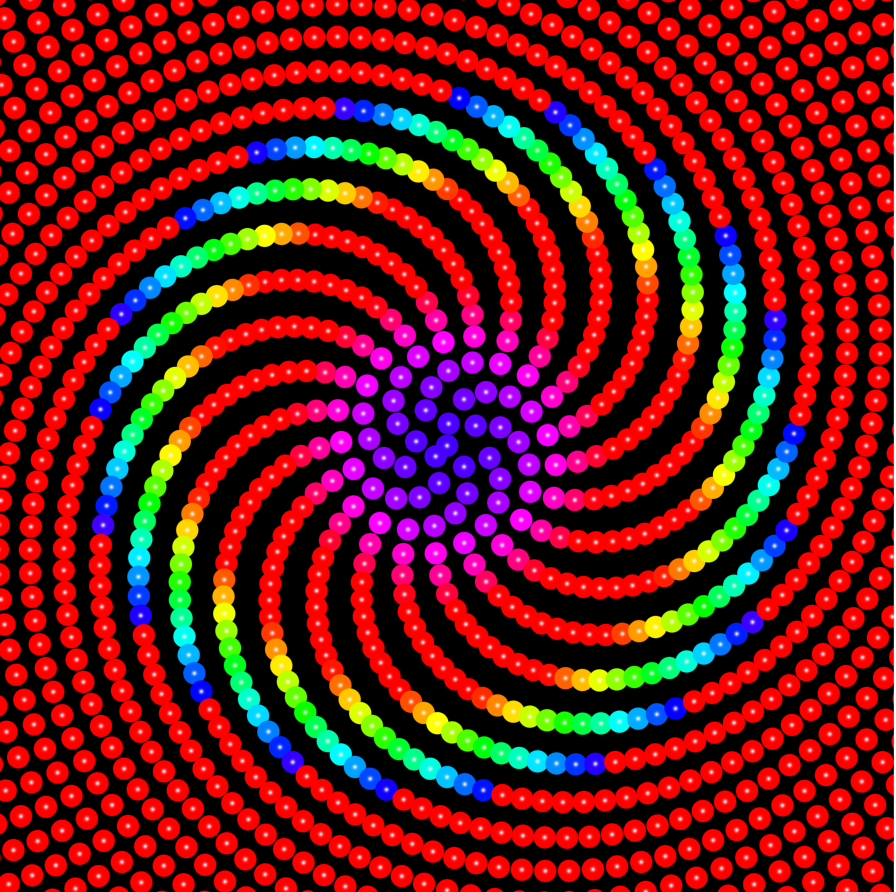
Give the GLSL for this pattern, as a WebGL 2 fragment shader.

```glsl
#version 300 es
precision highp float;
// Sunflower spiral of glossy dots on black, with hue stepping along the sequence.

uniform vec2 u_resolution;
out vec4 fragColor;

// Lengths are in canvas heights, angles and hues in degrees
const vec2  CENTER        = vec2(0.5012, 0.5003);
const float SPACING       = 0.01751;
const float TURN          = 137.0;
const float DOT_RADIUS    = 0.0125;
const float GLINT_RADIUS  = 0.0024;
const float GLINT_AMOUNT  = 0.9;
const float HUE_PERIOD    = 256.0;
const float MARGIN_START  = 0.9975;   // fraction of the width
const int   MAX_NEIGHBORS = 160;

vec3 hueToRgb(float degrees) {
    vec3 k = mod(degrees / 60.0 + vec3(0.0, 4.0, 2.0), 6.0);
    return clamp(abs(k - 3.0) - 1.0, 0.0, 1.0);
}

// Core runs blue to red, the next period is a rainbow, the rest is red
float dotHue(float n) {
    if (n < HUE_PERIOD) return min(n + HUE_PERIOD, 360.0);
    if (n < 2.0 * HUE_PERIOD) return n - HUE_PERIOD;
    return 0.0;
}

// Position of dot n, winding clockwise
vec2 dotPosition(float n) {
    float angle = -radians(mod(n * TURN, 360.0));
    return SPACING * sqrt(n) * vec2(cos(angle), sin(angle));
}

void main() {
    float pixel = 1.0 / u_resolution.y;
    vec2 p = gl_FragCoord.xy * pixel - CENTER;

    // Only dots whose radius lies near this point can cover it
    float reach = DOT_RADIUS + pixel;
    float inner = max(length(p) - reach, 0.0) / SPACING;
    float outer = (length(p) + reach) / SPACING;
    float first = ceil(inner * inner);
    float last = floor(outer * outer);

    // Later dots lie on top of earlier ones
    vec3 color = vec3(0.0);
    for (int i = 0; i < MAX_NEIGHBORS; i++) {
        float n = first + float(i);
        if (n > last) break;
        float d = length(p - dotPosition(n));
        if (d > reach) continue;
        float cover = 1.0 - smoothstep(-0.8 * pixel, 0.8 * pixel, d - DOT_RADIUS);
        float glint = GLINT_AMOUNT * exp(-d * d / (GLINT_RADIUS * GLINT_RADIUS));
        color = mix(color, mix(hueToRgb(dotHue(n)), vec3(1.0), glint), cover);
    }

    // White margin along the right edge
    float u = gl_FragCoord.x / u_resolution.x;
    float margin = smoothstep(-0.5, 0.5, (u - MARGIN_START) * u_resolution.x);
    fragColor = vec4(mix(color, vec3(1.0), margin), 1.0);
}
```
